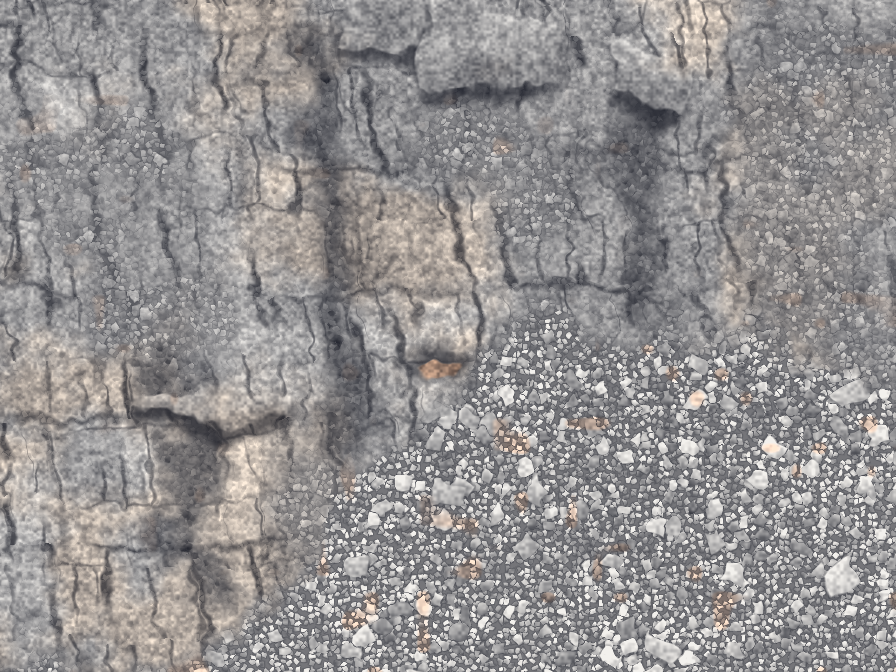
Give the GLSL for this texture, as a Shadertoy shader.

```glsl
// Weathered, cracked rock face with dark seams and ledges, above a slope of angular rubble.

const vec3 DEEP = vec3(0.10, 0.11, 0.15);
const vec3 PALE = vec3(0.93, 0.92, 0.905);
const vec3 WARM_TINT = vec3(1.06, 0.99, 0.92);
const vec3 RUST_TINT = vec3(1.14, 0.95, 0.82);
const float ROCK_TONE = 0.79;
const float STAIN_TONE = 0.59;
const float GAP_TONE = 0.43;
const float STONE_TONE = 0.74;
const float GRAIN = 0.46;
const float CRACK_DEPTH = 0.68;
const float SEAM_DEPTH = 0.55;
const vec2 POCKET = vec2(0.64, 0.45);

// Seams: x, half width, bottom, top
const vec4 SEAMS[3] = vec4[3](vec4(0.49, 0.032, 0.32, 0.95),
    vec4(0.99, 0.03, 0.52, 0.88), vec4(0.26, 0.025, 0.1, 0.5));
// Ledges: centre, half size
const vec4 LEDGES[4] = vec4[4](
    vec4(0.57, 0.965, 0.08, 0.045), vec4(0.73, 0.92, 0.095, 0.055),
    vec4(0.96, 0.89, 0.06, 0.042), vec4(0.32, 0.41, 0.1, 0.016));

float hash(vec2 p) {
    return fract(sin(dot(p, vec2(127.1, 311.7))) * 43758.5453);
}

float noise(vec2 p) {
    vec2 i = floor(p), f = fract(p);
    f = f * f * (3.0 - 2.0 * f);
    return mix(mix(hash(i), hash(i + vec2(1, 0)), f.x),
               mix(hash(i + vec2(0, 1)), hash(i + vec2(1, 1)), f.x), f.y);
}

float fbm(vec2 p) {
    float sum = 0.0, amp = 0.5;
    for (int i = 0; i < 5; i++) {
        sum += amp * noise(p);
        p = p * 2.03 + 17.3;
        amp *= 0.5;
    }
    return sum / 0.97;
}

// Angular cells: distance, gap to neighbour, random id, height in the stone
vec4 stones(vec2 p) {
    p += 0.3 * vec2(noise(p * 2.3), noise(p * 2.3 + 9.0));
    vec4 best = vec4(9, 9, 0, 0);
    for (int k = 0; k < 9; k++) {
        vec2 g = floor(p) + vec2(k % 3 - 1, k / 3 - 1);
        vec2 o = p - g - 0.1 - 0.8 * vec2(hash(g), hash(g + 5.3));
        float a = 6.283 * hash(g + 3.7), b = hash(g + 2.9);
        vec2 r = mat2(cos(a), -sin(a), sin(a), cos(a)) * o;
        r.x += 0.5 * (b - 0.5) * r.y;
        float d = mix(max(abs(r.x), abs(r.y) * (1.1 + 0.7 * b)), length(r), 0.4 * b);
        if (d < best.x) best = vec4(d, best.x, hash(g + 9.1), o.y + 0.6 * r.x);
        else best.y = min(best.y, d);
    }
    best.y -= best.x;
    return best;
}

// Lays one size of stones, with soft contact shadows, over the tone
float addStones(float tone, vec2 p, float scale, float share, float lift, float mask) {
    vec4 s = stones(p * scale);
    float chosen = step(1.0 - share, s.z) * mask;
    float cover = smoothstep(0.0, 0.06 + scale / iResolution.y, min(s.y, 0.54 - s.x));
    float shade = lift + 0.55 * (fract(s.z * 57.0) - 0.5) + 0.25 * s.w;
    shade += 0.3 * (noise(p * 190.0) - 0.5);
    tone *= 1.0 - 0.32 * chosen * smoothstep(0.75, 0.4, s.x);
    return mix(tone, shade, cover * chosen);
}

// Broken strata: crack strength and tone of the block
vec2 blocks(vec2 p, vec2 size, float width) {
    vec2 q = p / size;
    float row = floor(q.y), side = 9.0;
    q.x += 7.0 * hash(vec2(row, 2));
    float column = floor(q.x);
    for (float e = column; e < column + 1.5; e++)
        side = min(side, abs(q.x - e - 0.5 * (hash(vec2(e, row)) - 0.5)));
    float bed = abs(fract(q.y + 0.5) - 0.5) * size.y;
    float soft = width + 0.8 / iResolution.y;
    float crack = smoothstep(soft, 0.2 * width, side * size.x) * smoothstep(0.3, 0.65, noise(p * 14.0 + row));
    float split = smoothstep(soft, 0.0, bed) * smoothstep(0.45, 0.75, noise(p * 10.0));
    return vec2(max(crack, 0.8 * split), hash(vec2(column, row) + 0.7));
}

void mainImage(out vec4 fragColor, in vec2 fragCoord) {
    vec2 p = fragCoord / iResolution.y;
    vec2 warp = vec2(fbm(p * 9.0), fbm(p * 9.0 + 31.0)) - 0.5;
    vec2 rough = vec2(noise(p * 65.0), noise(p * 65.0 + 7.0)) - 0.5;
    float broad = fbm(p * 4.0 + 8.0) - 0.5;
    float grain = GRAIN * (0.7 * noise(p * 230.0) + 0.6 * noise(p * 110.0) - 0.65);

    // Rock face: stained, bedded and cracked
    vec2 lean = p + vec2(0.12 * p.y, 0) + 0.06 * warp + 0.013 * rough;
    vec2 large = blocks(lean, vec2(0.105, 0.19), 0.008);
    vec2 small = blocks(lean + 0.37, vec2(0.047, 0.105), 0.004);
    float fissure = smoothstep(0.07, 0.0, abs(noise(lean * vec2(34, 9)) - 0.5))
                  * smoothstep(0.45, 0.7, noise(p * 13.0 + 21.0));
    float tone = ROCK_TONE + 0.4 * (fbm(p * 7.0) - 0.5) + 0.12 * (large.y + small.y - 1.0);
    tone += 0.16 * (noise(p * vec2(35, 150)) - 0.5);
    float stain = smoothstep(0.5, 0.66, fbm(p * 5.0 + 43.0) + 0.1 * smoothstep(0.6, 1.0, p.y));
    tone = mix(tone, STAIN_TONE, 0.75 * stain) + grain;
    tone *= 1.0 - CRACK_DEPTH * max(large.x, max(0.75 * small.x, 0.5 * fissure));

    // Dark, grit-filled seams
    float seam = 0.0;
    for (int i = 0; i < 3; i++) {
        vec4 s = SEAMS[i];
        float across = (p.x - s.x + 0.16 * warp.x + 0.02 * rough.x + 0.1 * (p.y - 0.5)) / s.y;
        float along = smoothstep(-0.04, 0.04, min(p.y - s.z, s.w - p.y));
        seam = max(seam, exp(-across * across) * along);
    }
    tone *= 1.0 - SEAM_DEPTH * seam;

    // Rubble slope and loose patches
    float slope = 0.08 + 0.45 * smoothstep(0.33, 0.82, p.x) - 0.16 * smoothstep(1.12, 1.3, p.x);
    float rubble = smoothstep(-0.04, 0.04, slope - p.y + 0.35 * broad + 0.12 * warp.y + 0.03 * rough.y);
    float patches = smoothstep(0.01, 0.23, broad + 0.3 * warp.x + 0.1 * smoothstep(0.9, 1.25, p.x));
    float loose = max(rubble, max(0.65 * patches, 0.5 * seam));
    tone = mix(tone, GAP_TONE, loose);
    float lift = STONE_TONE - 0.3 * seam - 0.08 * patches * (1.0 - rubble) + 0.35 * broad;
    tone = addStones(tone, p, 100.0, 1.0, lift, max(loose, 0.25));
    tone = addStones(tone, p + 3.1, 54.0, 0.36, lift - 0.05, loose);
    tone = addStones(tone, p + 6.7, 32.0, 0.16, lift, rubble);
    tone = addStones(tone, p + 9.4, 19.0, 0.07, 0.84, rubble);

    // Jutting ledges with shade beneath
    for (int i = 0; i < 4; i++) {
        vec4 s = LEDGES[i];
        vec2 o = p - s.xy + 0.11 * warp + 0.012 * rough;
        vec2 d = abs(o) - s.zw, below = abs(o + vec2(0, 0.024)) - s.zw;
        float shade = smoothstep(0.02, -0.015, max(below.x, below.y));
        float face = 0.68 + 0.1 * o.y / s.w + 0.5 * (fbm(p * vec2(14, 30)) - 0.5) + grain;
        tone = mix(tone * (1.0 - 0.6 * shade), face, 0.75 * smoothstep(0.004, -0.004, max(d.x, d.y)));
    }

    // Rusty pocket in a dark hollow
    vec2 h = (p - POCKET + 0.07 * warp + 0.015 * rough) / vec2(0.03, 0.019);
    float pocket = smoothstep(1.15, 0.85, length(h));
    tone *= 1.0 - 0.6 * smoothstep(2.4, 0.9, length(h - vec2(0, 0.5)));
    tone = mix(tone, 0.55 + grain, pocket);

    // Colour: cool darks, warm clean rock, a little rust
    vec3 color = mix(DEEP, PALE, clamp(tone, 0.03, 1.03));
    float warm = (1.0 - loose) * (1.0 - stain) * smoothstep(0.35, 0.6, fbm(p * 6.0 + 70.0));
    float rust = 0.6 * loose * smoothstep(0.82, 0.92, noise(p * 27.0 + 12.0));
    color *= mix(vec3(1), WARM_TINT, 0.8 * warm);
    color *= mix(vec3(1), RUST_TINT, max(rust, pocket));
    fragColor = vec4(color, 1);
}
```
